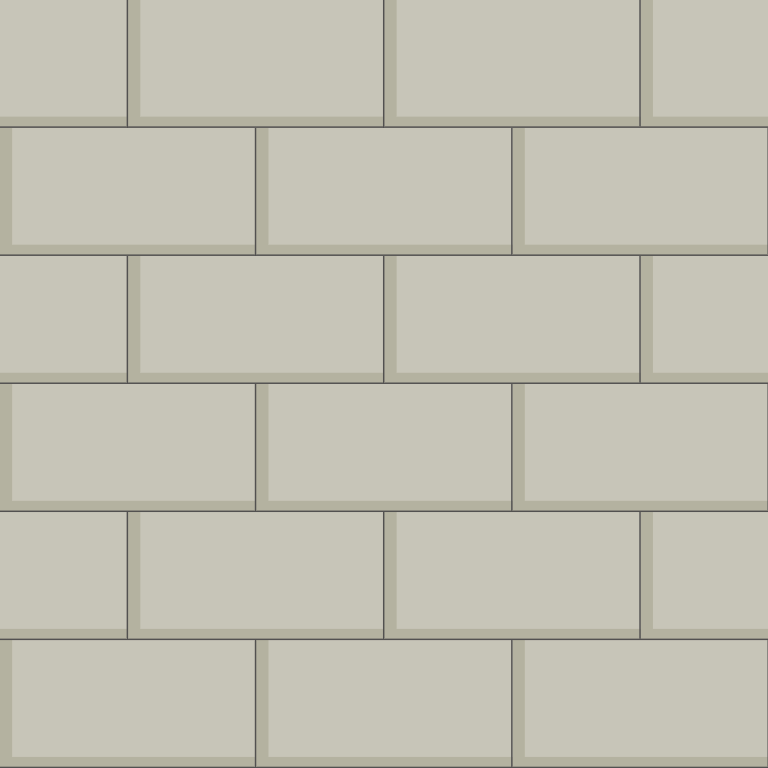
Give the GLSL for this pattern, as a three.js fragment shader.

```glsl
#define COLUMNS 3.0
#define ROWS 6.0
#define ROW_SHIFT 0.5
#define STRETCH vec2(1.0013, 1.0005)
#define JOINT_WIDTH 0.00192
#define JOINT_CENTER vec2(-0.00104, 0.00075)
#define SIDE_BEVEL 0.0158
#define BASE_BEVEL 0.0144
#define FACE_COLOR vec3(0.782, 0.771, 0.720)
#define BEVEL_COLOR vec3(0.707, 0.699, 0.628)
#define JOINT_COLOR vec3(0.320, 0.316, 0.315)

varying vec2 vUv;

// Pixel coverage of the region where the signed distance is negative
vec2 coverage(vec2 dist, vec2 pixel) {
  return clamp(0.5 - dist / pixel, 0.0, 1.0);
}

// Coverage of a thin band, exact even when narrower than a pixel
vec2 bandCoverage(vec2 center, float width, vec2 pixel) {
  vec2 low = max(center - 0.5 * pixel, vec2(-0.5 * width));
  vec2 high = min(center + 0.5 * pixel, vec2(0.5 * width));
  return clamp((high - low) / pixel, 0.0, 1.0);
}

void main() {
  vec2 wall = vUv / STRETCH;
  vec2 pixel = max(fwidth(wall), vec2(1e-5));
  vec2 brickSize = 1.0 / vec2(COLUMNS, ROWS);

  // Running bond: every other course slides by half a brick
  vec2 cell = wall / brickSize;
  cell.x += ROW_SHIFT * mod(floor(cell.y), 2.0);
  vec2 local = fract(cell) * brickSize;

  // Shaded bevel along the left and lower sides
  vec2 bevel = coverage(local - vec2(SIDE_BEVEL, BASE_BEVEL), pixel);
  vec3 color = mix(FACE_COLOR, BEVEL_COLOR, max(bevel.x, bevel.y));

  // Thin joints, measured across the cell borders
  vec2 offset = (fract((local - JOINT_CENTER) / brickSize + 0.5) - 0.5) * brickSize;
  vec2 joint = bandCoverage(offset, JOINT_WIDTH, pixel);
  color = mix(color, JOINT_COLOR, max(joint.x, joint.y));

  gl_FragColor = vec4(color, 1.0);
}
```
